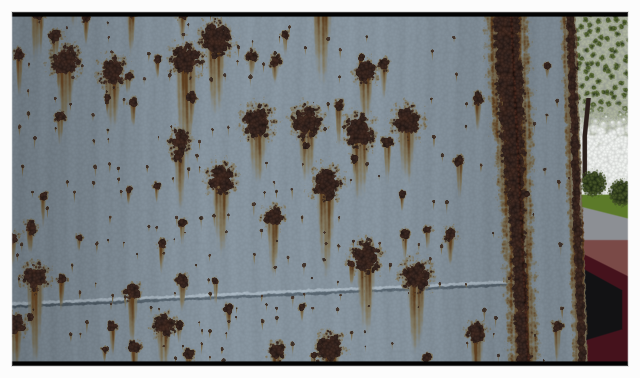
Write a WebGL 2 fragment shader that draws this texture.

```glsl
#version 300 es
precision highp float;

#define PAINT vec3(0.49, 0.54, 0.58)
#define TAN_STAIN vec3(0.47, 0.44, 0.35)
#define ORANGE_RUST vec3(0.36, 0.24, 0.12)
#define DARK_RUST vec3(0.17, 0.12, 0.105)
#define BORDER 0.032
#define BAR 0.012
#define SPOT_RADIUS 0.037
#define SPOT_DENSITY 0.52
#define RAGGEDNESS 1.3

uniform vec2 u_resolution;
out vec4 fragColor;

vec2 hash2(vec2 p) {
  vec3 q = fract(p.xyx * vec3(0.1031, 0.1030, 0.0973));
  q += dot(q, q.yzx + 33.33);
  return fract((q.xx + q.yz) * q.zy);
}

// Distance to the nearest scattered point
float cellular(vec2 p) {
  vec2 id = floor(p), f = p - id;
  float nearest = 1.0;
  for (int y = -1; y <= 1; y++)
    for (int x = -1; x <= 1; x++) {
      vec2 o = vec2(x, y);
      nearest = min(nearest, length(o + hash2(id + o) - f));
    }
  return nearest;
}

// Scattered rust spots (x) and the drips running down from them (y)
vec2 rustLayer(vec2 p, vec2 size, float density, float radius, float seed, float rough) {
  vec2 rust = vec2(0.0), id = floor(p / size);
  for (int j = -1; j <= 2; j++)
    for (int i = -1; i <= 1; i++) {
      vec2 c = id + vec2(i, j);
      vec2 a = hash2(c + seed), b = hash2(c + seed + 57.0);
      float sparse = 1.0 - 0.45 * smoothstep(0.9, 1.1, c.x * size.x);
      if (b.x > density * sparse) continue;
      vec2 d = p - (c + 0.2 + 0.6 * a) * size;
      float r = radius * mix(0.5, 1.0, b.y);
      float dist = length(d * vec2(1.0, 0.9)) + rough * r * RAGGEDNESS;
      rust.x = max(rust.x, smoothstep(r * 1.12, r * 0.85, dist));
      float t = clamp(-d.y / (r * mix(4.5, 9.0, a.x)), 0.0, 1.0);
      float across = smoothstep(1.0, 0.15, abs(d.x) / (r * mix(1.05, 0.5, t)));
      float drip = across * (1.0 - t) * smoothstep(r, -r * 0.4, d.y);
      float halo = 0.5 * smoothstep(r * 1.7, r * 0.8, dist);
      rust.y = max(rust.y, max(drip, halo));
    }
  return rust;
}

vec3 street(vec2 p, float px, float coarse, float fine) {
  float leaf = smoothstep(0.25, 0.6, coarse + 0.3 * fine);
  vec3 green = mix(vec3(0.36, 0.43, 0.2), vec3(0.12, 0.17, 0.08), fine);
  vec3 col = vec3(0.95, 0.96, 0.95) - 0.15 * fine;
  // Tree and bushes
  col = mix(col, mix(green, vec3(0.9), 0.6 * leaf), smoothstep(0.63, 0.7, p.y + 0.1 * (coarse - 0.5)));
  float trunk = abs(p.x - 1.547 - 0.1 * max(p.y - 0.64, 0.0));
  col = mix(col, DARK_RUST, smoothstep(0.008, 0.004, trunk) * step(0.53, p.y) * step(p.y, 0.74));
  col = mix(col, vec3(0.36, 0.48, 0.16), smoothstep(px, -px, p.y - 0.485));
  float bush = min(length(p - vec2(1.57, 0.515)), length(p - vec2(1.645, 0.49)));
  col = mix(col, green * 0.8, smoothstep(0.045, 0.033, bush + 0.015 * fine));
  // Road and paving
  float slope = 0.25 * (p.x - 1.55);
  col = mix(col, vec3(0.55, 0.56, 0.58), smoothstep(px, -px, p.y - 0.45 + slope));
  col = mix(col, vec3(0.48, 0.29, 0.28), smoothstep(px, -px, p.y - 0.365));
  // Car body and window
  float x = p.x - 1.55;
  col = mix(col, vec3(0.27, 0.07, 0.11), smoothstep(px, -px, p.y - 0.325 + 0.5 * x));
  float glass = max(max(p.y - 0.285 + 0.55 * x, 0.1 + 0.3 * x - p.y), x - 0.096);
  return mix(col, vec3(0.07, 0.07, 0.08), smoothstep(px, -px, glass));
}

void main() {
  vec2 p = gl_FragCoord.xy / u_resolution.y;
  float aspect = u_resolution.x / u_resolution.y, px = 1.0 / u_resolution.y;
  float coarse = cellular(p * 45.0), fine = cellular(p * 115.0);
  float rough = 0.6 * coarse + 0.4 * fine - 0.42;
  float beamX = 1.388 - 0.05 * p.y, edgeX = 1.557 - 0.035 * p.y;

  // Painted metal with soft light and faint runs
  float runs = sin(p.x * 71.0 + sin(p.y * 5.0)) + sin(p.x * 163.0 + 2.0 * sin(p.y * 3.0));
  float light = mix(0.87, 1.06, smoothstep(0.0, 0.6, p.x)) - 0.1 * smoothstep(0.95, 1.4, p.x);
  vec3 col = PAINT * (light + 0.012 * runs + 0.06 * (0.45 - fine));

  // Weld seam
  float seam = p.y - 0.192 - 0.044 * p.x + 0.006 * rough;
  float welded = smoothstep(px, -px, p.x - beamX);
  col += 0.13 * welded * smoothstep(0.006, 0.001, abs(seam - 0.003));
  col -= 0.17 * welded * smoothstep(0.006, 0.001, abs(seam + 0.005));

  // Large, medium and speck-sized rust
  vec2 rust = rustLayer(p, vec2(0.13, 0.19), SPOT_DENSITY, SPOT_RADIUS, 11.0, rough);
  rust = max(rust, rustLayer(p, vec2(0.065, 0.11), 0.34, 0.016, 83.0, rough));
  rust = max(rust, rustLayer(p, vec2(0.034), 0.2, 0.005, 151.0, rough) * vec2(0.8, 0.6));

  // Rusted beam and outer edge
  float beamHalf = mix(0.017, 0.034, smoothstep(0.35, 0.75, p.y));
  float beam = abs(p.x - beamX) + 0.03 * rough;
  float rim = abs(p.x - edgeX + 0.015) + 0.015 * rough;
  rust.x = max(rust.x, smoothstep(beamHalf + 0.004, beamHalf - 0.004, beam));
  rust.x = max(rust.x, smoothstep(0.013, 0.008, rim));
  rust.y = max(rust.y, 0.75 * smoothstep(beamHalf + 0.035, beamHalf, beam));
  rust.y = max(rust.y, 0.7 * smoothstep(0.03, 0.012, rim));

  // Stain colours from pale tan to dark core
  float streak = 0.85 + 0.2 * sin(p.x * 270.0 + 2.0 * sin(p.y * 9.0)) + 0.15 * sin(p.x * 590.0 + p.y * 7.0);
  float stain = rust.y * streak - 0.15 * rough;
  col = mix(col, TAN_STAIN * light, smoothstep(0.04, 0.4, stain));
  col = mix(col, ORANGE_RUST, smoothstep(0.3, 0.85, stain));
  col = mix(col, DARK_RUST * (1.25 - 0.6 * fine) + vec3(0.07, 0.03, 0.01) * coarse, rust.x);
  float ridge = smoothstep(0.006, 0.001, abs(p.x - beamX - 0.012));
  col = mix(col, vec3(0.27, 0.14, 0.1) * (1.2 - fine), 0.7 * ridge);

  // Street beyond the wall, dark bars and white border
  float outside = smoothstep(-px, px, p.x - edgeX + 0.008 * rough);
  col = mix(col, street(p, px, coarse, fine), outside);
  float insetY = min(p.y, 1.0 - p.y) - BORDER;
  float inset = min(min(p.x, aspect - p.x) - BORDER, insetY);
  col = mix(vec3(0.01), col, smoothstep(-px, px, insetY - BAR));
  col = mix(vec3(0.99), col, smoothstep(-px, px, inset));
  fragColor = vec4(col, 1.0);
}
```
